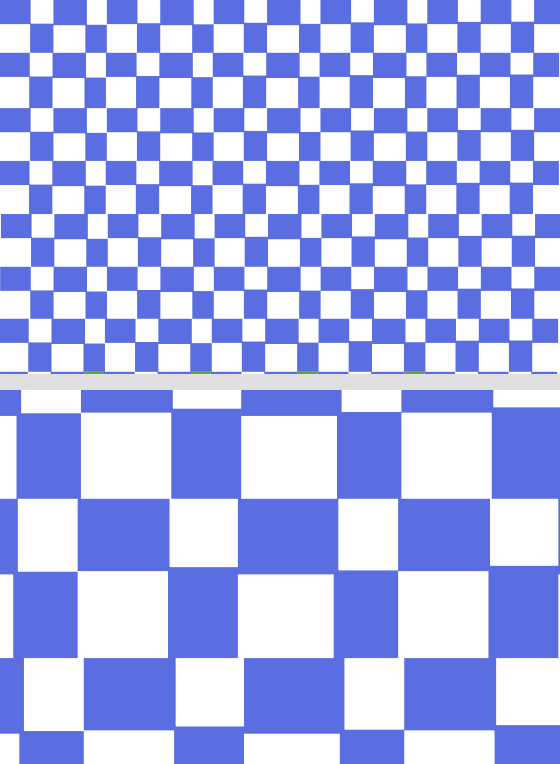
Top: the whole. Bottom: its middle third, enlarged.
A WebGL 2 fragment shader for this pattern:

```glsl
#version 300 es
precision highp float;
// Uneven blue and white checkerboard with slightly shifted rows of tiles.

uniform vec2 u_resolution;
out vec4 fragColor;

// Lengths are in design units: the canvas is always CANVAS units in size.
const vec2 CANVAS = vec2(768.0, 512.0);
const vec3 WHITE = vec3(1.0);
const vec3 BLUE = vec3(0.353, 0.431, 0.882);
const vec3 GREEN = vec3(0.36, 0.66, 0.22);

const int ROWS = 8;
const int COLUMNS = 11;
const int LAST_WIDE_COLUMN = 7;
const float PITCH = 73.25;         // column spacing
const float TILT = 0.3;            // rise of the lower blocks per column

// x: narrow tile, y: wide tile
const vec2 UPPER_WIDTH = vec2(42.0, 45.9);
const vec2 UPPER_HEIGHT = vec2(33.0, 34.5);
const vec2 LOWER_LEFT = vec2(41.3, 43.8);
const vec2 LOWER_TOP = vec2(32.4, 34.2);

// Hand-laid rows: top edge measured downwards, and sideways shift
const float ROW_TOP[ROWS + 1] = float[](0.0, 72.3, 148.0, 220.3, 293.0, 365.2, 436.4, 509.0, 581.5);
const float ROW_SHIFT[ROWS] = float[](0.0, -1.2, 0.0, -1.5, 1.3, 0.2, -2.6, -3.8);

// Share of the pixel at p covered by a box
float boxCoverage(vec2 p, vec2 pixel, vec2 low, vec2 high) {
    vec2 overlap = min(high, p + 0.5 * pixel) - max(low, p - 0.5 * pixel);
    vec2 share = clamp(overlap / pixel, 0.0, 1.0);
    return share.x * share.y;
}

void main() {
    vec2 pixel = CANVAS / u_resolution;
    vec2 p = gl_FragCoord.xy * pixel;
    p.y = CANVAS.y - p.y;

    float blue = 0.0;
    float green = 0.0;
    int nearest = int(floor(p.x / PITCH));

    for (int row = 0; row < ROWS; row++) {
        float top = ROW_TOP[row];
        float bottom = ROW_TOP[row + 1];
        float rightEnd = CANVAS.x + ROW_SHIFT[row];

        for (int col = max(nearest - 1, 0); col <= min(nearest + 1, COLUMNS - 1); col++) {
            int kind = col <= LAST_WIDE_COLUMN ? col % 2 : 0;
            float left = float(col) * PITCH + ROW_SHIFT[row];
            float upperRight = left + UPPER_WIDTH[kind];
            float lowerTop = top + LOWER_TOP[kind] - TILT * float(col);

            // Upper block at the left of the tile
            blue += boxCoverage(p, pixel, vec2(left, top),
                vec2(min(upperRight, rightEnd), top + UPPER_HEIGHT[kind]));

            // Lower block at the right of the tile
            blue += boxCoverage(p, pixel, vec2(left + LOWER_LEFT[kind], lowerTop),
                vec2(min(left + PITCH, rightEnd), bottom));

            // Green sliver in the wide tiles of the cut-off last row
            if (row == ROWS - 1 && kind == 1) {
                green += boxCoverage(p, pixel, vec2(upperRight, top),
                    vec2(left + PITCH, CANVAS.y));
            }
        }
    }

    vec3 color = mix(WHITE, GREEN, min(green, 1.0));
    color = mix(color, BLUE, min(blue, 1.0));
    fragColor = vec4(color, 1.0);
}
```
